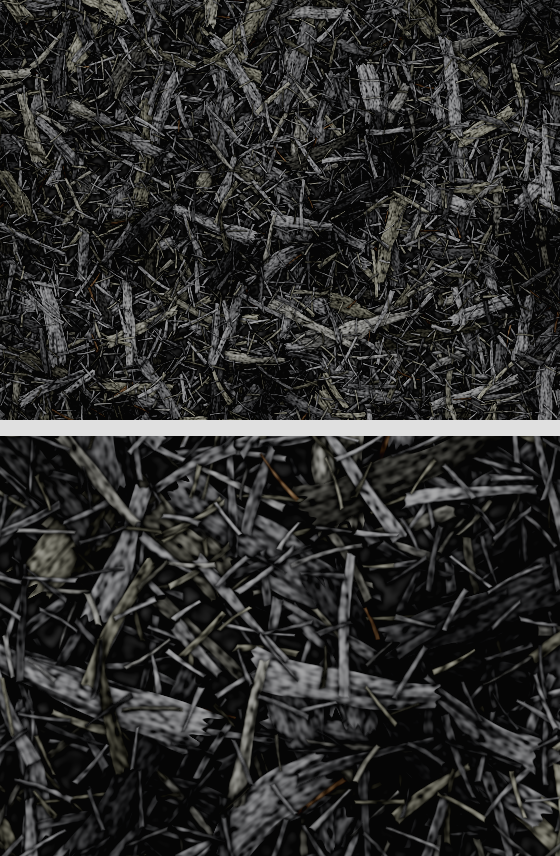
Top, the full canvas; bottom, a detail of the centre.
Give the GLSL for this texture, as a WebGL 1 fragment shader.

```glsl
precision highp float;

uniform vec2 u_resolution;

// Chip styles: cell size, half length, half width, share of cells filled
const vec4 TWIG = vec4(0.045, 0.030, 0.0027, 1.0);
const vec4 SLIVER = vec4(0.080, 0.054, 0.0065, 1.0);
const vec4 CHUNK = vec4(0.125, 0.075, 0.0210, 0.65);
const vec4 LOG = vec4(0.210, 0.132, 0.0250, 0.75);
const int LAYERS = 15;
const float JITTER = 0.5;
const float CELL_REACH = 0.75;

const vec3 SOIL = vec3(0.09);
const vec3 COOL_GREY = vec3(0.99, 0.995, 1.02);
const vec3 WARM_GREY = vec3(1.04, 1.02, 0.86);
const vec3 RUST = vec3(0.85, 0.60, 0.40);
const vec2 LIGHT = vec2(-0.4, 0.9);

const float TONE_DARK = 0.13;
const float TONE_PALE = 0.66;
const float BOTTOM_DIM = 0.6;
const float SHADOW = 0.75;
const float EDGE = 0.0013;
const float BEND = 0.16;
const float FIBRE_CONTRAST = 1.5;
const float BLACK_POINT = 0.055;
const float GAIN = 1.85;
const float WHITE = 0.68;
const float FLOOR = 0.02;
const float OPAQUE = 0.06;

vec4 hash4(vec2 p) {
  vec4 q = fract(p.xyxy * vec4(0.1031, 0.1030, 0.0973, 0.1099));
  q += dot(q, q.wzxy + 33.33);
  return fract((q.xxyz + q.yzzw) * q.zywx);
}

float cornerSlope(vec2 cell, vec2 offset) {
  vec3 q = fract(cell.xyx * vec3(0.1031, 0.1030, 0.0973));
  q += dot(q, q.yzx + 33.33);
  return dot(fract((q.xx + q.yz) * q.zy) * 2.0 - 1.0, offset);
}

float gradientNoise(vec2 p) {
  vec2 i = floor(p);
  vec2 f = p - i;
  vec2 w = f * f * (3.0 - 2.0 * f);
  vec2 e = vec2(1.0, 0.0);
  float low = mix(cornerSlope(i, f), cornerSlope(i + e.xy, f - e.xy), w.x);
  float high = mix(cornerSlope(i + e.yx, f - e.yx), cornerSlope(i + e.xx, f - e.xx), w.x);
  return mix(low, high, w.y);
}

// Adds one splintered chip below those already laid, then dims what lies under it
void addChip(vec2 q, vec4 style, vec4 a, vec4 b, float height, inout vec3 color, inout float clear) {
  float halfLen = style.y * mix(0.5, 1.0, a.w);
  float halfWid = style.z * mix(0.45, 1.0, b.x);
  float reach = 0.005 + 0.6 * halfWid;

  float angle = 6.2832 * a.z;
  vec2 axis = vec2(cos(angle), sin(angle));
  vec2 across = vec2(-axis.y, axis.x);
  float u = dot(q, axis);
  float v = dot(q, across) + (fract(b.x * 7.0) - 0.5) * BEND * u * u / halfLen;
  if (abs(v) > 1.4 * halfWid + reach) return;

  // Ragged, tapering outline with slanted ends
  vec2 seed = a.xy * 60.0;
  float ragged = gradientNoise(vec2(u * 20.0, v * 180.0) + seed);
  float taper = mix(1.0, 0.3, b.y * smoothstep(-1.0, 1.0, u / halfLen));
  float width = halfWid * taper * (1.0 + 0.15 * sin(u * 70.0 + seed.x + sign(v)));
  float slant = fract(b.y * 5.0) - 0.5;
  vec2 outside = vec2(abs(u + v * slant) - halfLen + ragged * halfWid,
                      abs(v) - width + ragged * halfWid * 0.4);
  float dist = length(max(outside, 0.0)) + min(max(outside.x, outside.y), 0.0);

  // Wood fibres, cracks and rounded sides
  float cover = 1.0 - smoothstep(-EDGE, EDGE, dist);
  if (cover > 0.0) {
    float grain = gradientNoise(vec2(u * 150.0, v * 260.0) + seed.yx);
    float crack = smoothstep(-0.4, -0.15, gradientNoise(vec2(u * 9.0, v * 110.0) + seed + 9.0));
    float surface = (1.0 + FIBRE_CONTRAST * (0.8 * ragged + grain)) * mix(0.3, 1.0, crack);
    float side = clamp(v / max(width, EDGE), -1.0, 1.0);
    float lit = 0.95 + 0.3 * side * dot(across, LIGHT);
    float tone = mix(TONE_DARK, TONE_PALE, b.z) * mix(BOTTOM_DIM, 1.0, height);
    vec3 tint = mix(COOL_GREY, WARM_GREY, smoothstep(0.6, 0.9, b.w));
    tint = mix(tint, RUST, step(0.985, b.w) * step(halfWid, SLIVER.z));
    color += clear * cover * tint * tone * max(surface, 0.0) * lit;
  }

  float nearness = 1.0 - clamp(dist / reach, 0.0, 1.0);
  float fade = 1.0 - smoothstep(0.8, 1.0, length(q) / (CELL_REACH * style.x));
  clear *= (1.0 - cover) * (1.0 - SHADOW * fade * nearness * nearness);
}

// Scatters one layer of chips over a jittered grid, visiting the four nearest cells
void addLayer(vec2 p, vec4 style, float index, float height, inout vec3 color, inout float clear) {
  vec2 grid = p / style.x + index * vec2(0.37, 0.61);
  vec2 home = floor(grid - 0.5);
  for (int n = 0; n < 4; n++) {
    float row = floor(float(n) * 0.5);
    vec2 cell = home + vec2(float(n) - 2.0 * row, row);
    vec4 a = hash4(cell + index * vec2(17.0, 31.0) + 5.0);
    vec2 q = (grid - cell - 0.5 - JITTER * (a.xy - 0.5)) * style.x;
    float limit = CELL_REACH * style.x;
    if (dot(q, q) < limit * limit && fract(a.x * 13.0 + a.y * 7.0) < style.w) {
      vec4 b = hash4(cell + index * vec2(23.0, 13.0) + 71.0);
      addChip(q, style, a, b, height, color, clear);
    }
  }
}

void main() {
  vec2 p = gl_FragCoord.xy / u_resolution.y;
  vec2 centred = gl_FragCoord.xy / u_resolution - 0.5;

  // Layers run from the top down and stop once nothing below shows
  vec3 color = vec3(0.0);
  float clear = 1.0;
  for (int i = 0; i < LAYERS; i++) {
    if (clear < OPAQUE) break;
    float index = float(i);
    float kind = mod(index, 4.0);
    vec4 style = kind < 1.5 ? (kind < 0.5 ? TWIG : SLIVER) : (kind < 2.5 ? LOG : CHUNK);
    style.xyz *= mix(0.8, 1.3, fract(index * 0.618));
    addLayer(p, style, index, 1.0 - index / float(LAYERS), color, clear);
  }
  color += clear * SOIL * (1.0 + 1.5 * gradientNoise(p * 90.0));

  // Dark hollows, corner falloff and tone curve
  color *= mix(0.5, 1.08, smoothstep(-0.4, 0.1, gradientNoise(p * 4.5 + 3.7)));
  color *= 1.0 - 0.5 * dot(centred, centred);
  color = max(color - BLACK_POINT, 0.0) * GAIN;
  color = FLOOR + WHITE * (1.0 - exp(-color / WHITE));
  gl_FragColor = vec4(color, 1.0);
}
```
